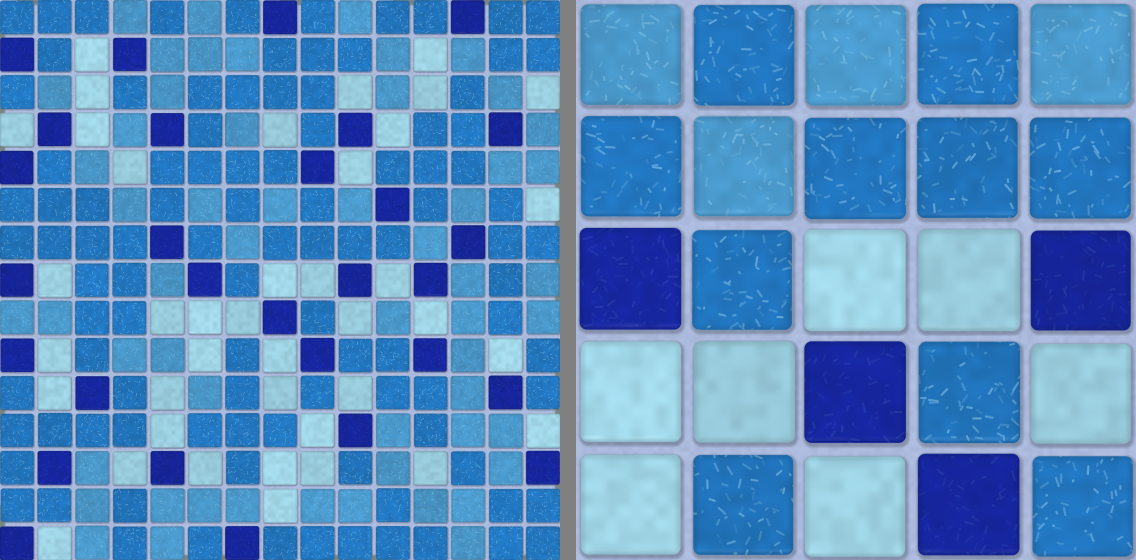
Left, the full canvas; right, a detail of the centre.
A Shadertoy shader for this pattern:

```glsl
// Glass mosaic: a 15 x 15 sheet of rounded blue tiles set in pale lilac grout.
// Each tile gets a hashed colour, offset and tone; short random streaks form
// the glass flecks, and a shifted box distance gives the shadow in the joints.

const float TILES = 15.0;            // tiles across and down
const float GAP = 0.0065;            // joint width, in canvas units
const float PITCH = (1.0 + GAP) / TILES;
const float HALF_TILE = 0.5 - 0.5 * GAP / PITCH;
const float CORNER = 0.065;          // lengths from here on are in pitches
const float JITTER = 0.012;
const float SHADOW_REACH = 0.04;
const vec2 SHADOW_SHIFT = vec2(0.010, -0.018);

const float DARK_LIMIT = 0.20;       // hash limit, before the spacing rule
const float PALE_SHARE = 0.23;       // shares of the remaining tiles
const float MID_SHARE = 0.29;

const vec3 DARK = vec3(0.085, 0.145, 0.61);
const vec3 BLUE = vec3(0.130, 0.460, 0.745);
const vec3 MID = vec3(0.285, 0.590, 0.785);
const vec3 PALE = vec3(0.610, 0.815, 0.880);
const vec3 GROUT = vec3(0.670, 0.730, 0.865);
const vec3 BACKING = vec3(0.420, 0.470, 0.440);
const vec3 FLECK = vec3(0.620, 0.840, 0.940);

const float FLECK_DENSITY = 14.0;    // fleck cells per pitch
const float FLECK_CHANCE = 0.36;
const float FLECK_WIDTH = 0.13;      // half width, in fleck cells

// Integer hash of a cell and a seed, giving 0..1
float hash(vec2 cell, int seed) {
    uvec2 q = uvec2(ivec2(cell) + 4096);
    uint h = q.x * 1597334677u ^ q.y * 3812015801u ^ uint(seed) * 2654435769u;
    h = (h ^ (h >> 16)) * 2146121005u;
    h = (h ^ (h >> 15)) * 2221713035u;
    return float((h ^ (h >> 16)) >> 8) / 16777216.0;
}

float valueNoise(vec2 p, int seed) {
    vec2 i = floor(p), f = fract(p);
    f = f * f * (3.0 - 2.0 * f);
    vec2 e = vec2(1.0, 0.0);
    return mix(mix(hash(i, seed), hash(i + e.xy, seed), f.x),
               mix(hash(i + e.yx, seed), hash(i + e.xx, seed), f.x), f.y);
}

float roundedBox(vec2 p, float halfSize) {
    vec2 q = abs(p) - halfSize + CORNER;
    return length(max(q, 0.0)) + min(max(q.x, q.y), 0.0) - CORNER;
}

// Dark tiles are local minima of the hash, so no two share a side
bool isDark(vec2 id) {
    float h = hash(id, 1);
    vec2 e = vec2(1.0, 0.0);
    float nearby = min(min(hash(id + e.xy, 1), hash(id - e.xy, 1)),
                       min(hash(id + e.yx, 1), hash(id - e.yx, 1)));
    return h < min(DARK_LIMIT, nearby);
}

// Coverage by short, randomly turned streaks
float flecks(vec2 p, float blur) {
    vec2 base = floor(p);
    float cover = 0.0;
    for (int y = -1; y <= 1; y++)
    for (int x = -1; x <= 1; x++) {
        vec2 cell = base + vec2(x, y);
        if (hash(cell, 10) > FLECK_CHANCE) continue;
        vec2 r = p - cell - vec2(hash(cell, 11), hash(cell, 12));
        float angle = 3.14159 * hash(cell, 13);
        vec2 dir = vec2(cos(angle), sin(angle));
        float reach = mix(0.05, 0.55, hash(cell, 14));
        float d = length(r - dir * clamp(dot(r, dir), -reach, reach));
        float line = clamp((FLECK_WIDTH - d) / blur + 0.5, 0.0, 1.0);
        cover = max(cover, line * mix(0.2, 1.0, hash(cell, 15)));
    }
    return cover;
}

void mainImage(out vec4 fragColor, in vec2 fragCoord) {
    vec2 uv = fragCoord / iResolution.xy;
    vec2 grid = (uv + 0.5 * GAP) / PITCH;
    vec2 id = floor(grid);
    float px = 1.0 / (PITCH * iResolution.y);

    // Tile shape, slightly out of place
    vec2 shift = JITTER * (2.0 * vec2(hash(id, 3), hash(id, 4)) - 1.0);
    vec2 p = fract(grid) - 0.5 - shift;
    float size = HALF_TILE - 0.010 * hash(id, 5);
    float d = roundedBox(p, size);

    // Tile colour and the strength of its flecks
    float pick = hash(id, 2);
    vec3 glass = BLUE;
    float fleckGain = 0.50;
    if (isDark(id)) { glass = DARK; fleckGain = 0.10; }
    else if (pick < PALE_SHARE) { glass = PALE; fleckGain = 0.10; }
    else if (pick < PALE_SHARE + MID_SHARE) { glass = MID; fleckGain = 0.42; }

    // Glass surface: tone, mottling, flecks, softened rim and lower glint
    glass *= 0.96 + 0.08 * hash(id, 6);
    glass *= 0.95 + 0.10 * valueNoise(grid * 9.0, 7);
    glass = mix(glass, FLECK, fleckGain * flecks(grid * FLECK_DENSITY, max(px * FLECK_DENSITY, 0.1)));
    glass *= 1.0 - 0.10 * smoothstep(-0.07, 0.0, d);
    float glint = smoothstep(0.035, 0.0, abs(p.y + size - 0.035)) * smoothstep(0.0, -0.03, d);
    glass += 0.10 * glint * hash(id, 8) * valueNoise(grid * 6.0, 9);

    // Grout: contact shadow, grain, backing showing at the sheet's rim
    float shadow = smoothstep(SHADOW_REACH, 0.0, roundedBox(p - SHADOW_SHIFT, size));
    vec3 grout = GROUT * (0.97 + 0.06 * valueNoise(grid * 22.0, 16));
    grout *= 1.0 - 0.22 * shadow;
    vec2 rim = min(uv, 1.0 - uv);
    float bare = smoothstep(0.012, 0.006, min(rim.x, rim.y)) * step(0.45, hash(floor(grid + 0.5), 17));
    grout = mix(grout, BACKING, 0.8 * bare);

    vec3 colour = mix(grout, glass, smoothstep(0.7 * px, -0.7 * px, d));
    fragColor = vec4(colour, 1.0);
}
```
